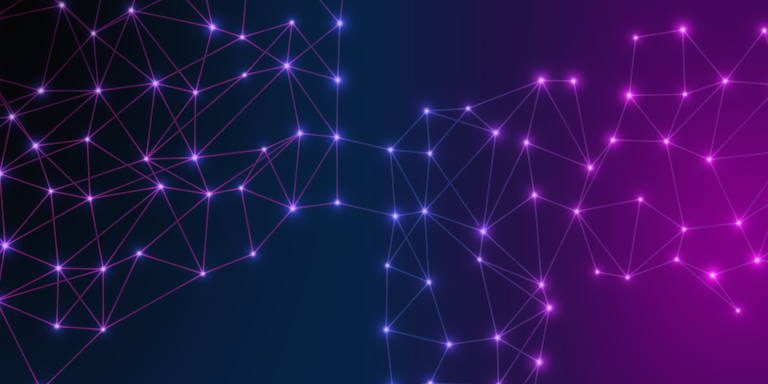
Give the GLSL for this background, as a Shadertoy shader.

```glsl
// Glowing network of linked nodes over a navy to magenta gradient.

const vec2 CELL = vec2(0.125, 0.15);
const vec2 GRID_ORIGIN = vec2(0.0775, 0.115);
const float BRIDGE_COLUMN = 6.0; // last column of the left cluster

float hash(vec2 c) {
    return fract(sin(dot(c, vec2(127.1, 311.7))) * 43758.55);
}

// One jittered node per grid cell, in units of canvas height;
// columns next to the bridge are steadier, those past it sit lower
vec2 nodeAt(vec2 c) {
    vec2 jitter = vec2(hash(c + 3.7), hash(c + 19.3)) - 0.5;
    float steady = exp(-pow(c.x - BRIDGE_COLUMN - 0.5, 2.0));
    vec2 node = GRID_ORIGIN + CELL * (c + 0.5 + jitter * mix(0.78, 0.1, steady));
    node.y -= 0.04 * step(BRIDGE_COLUMN + 0.5, c.x);
    return node;
}

// Two clusters, each bounded by curves, with a narrow gap between them
float inCluster(vec2 p) {
    float d = p.x - 1.0;
    float tail = 0.2 * exp(-pow((p.x - 0.1) / 0.07, 2.0));
    float leftSide = step(p.x, 0.94) * step(0.1 + 0.44 * p.x * p.x - tail, p.y);
    float upper = 0.62 + 0.9 * d - 0.6 * d * d;
    float lower = mix(-0.2, 0.17, smoothstep(1.42, 1.54, p.x));
    float rightSide = step(0.94, p.x) * step(p.y, upper) * step(lower, p.y);
    return max(leftSide, rightSide);
}

float segmentDistance(vec2 p, vec2 a, vec2 b) {
    vec2 ab = b - a;
    float t = clamp(dot(p - a, ab) / dot(ab, ab), 0.0, 1.0);
    return length(p - a - ab * t);
}

vec3 background(vec2 p) {
    float fromCorner = length((p - vec2(0.0, 1.0)) * vec2(1.0, 0.55));
    vec3 col = mix(vec3(0.02, 0.02, 0.025), vec3(0.03, 0.135, 0.27),
                   smoothstep(0.0, 1.0, fromCorner));
    col = mix(col, vec3(0.11, 0.08, 0.27), smoothstep(0.9, 1.3, p.x));
    col = mix(col, vec3(0.24, 0.03, 0.34), smoothstep(1.2, 1.75, p.x));
    vec2 q = (p - vec2(1.93, 0.38)) * vec2(3.1, 2.4);
    return mix(col, vec3(0.52, 0.0, 0.54), 0.92 * exp(-dot(q, q)));
}

void mainImage(out vec4 fragColor, in vec2 fragCoord) {
    vec2 p = fragCoord / iResolution.y;
    p.x *= 2.0 * iResolution.y / iResolution.x;
    float pixel = 1.0 / iResolution.y;

    // Cool tones at the centre, pink and magenta at the sides
    float centre = exp(-pow((p.x - 1.1) / 0.25, 2.0));
    float right = smoothstep(1.0, 1.55, p.x);
    vec3 linkColor = mix(vec3(0.68, 0.13, 0.55), vec3(0.6, 0.25, 0.7), right);
    linkColor = mix(linkColor, vec3(0.25, 0.36, 0.7), centre);
    vec3 haloColor = mix(vec3(0.3, 0.22, 0.9), vec3(0.85, 0.1, 0.8), right);
    float strength = mix(0.5, 1.0, smoothstep(0.1, 0.6, distance(p, vec2(0.0, 1.0))));

    vec2 offsets[5] = vec2[5](vec2(1, 0), vec2(0, 1), vec2(1, 1), vec2(1, -1), vec2(2, 1));
    vec2 home = floor((p - GRID_ORIGIN) / CELL);
    float links = 0.0, halo = 0.0, core = 0.0;

    for (int j = -1; j <= 1; j++)
    for (int i = -2; i <= 1; i++) {
        vec2 c = home + vec2(i, j);
        vec2 a = nodeAt(c);
        if (inCluster(a) < 0.5) continue;

        // Node: white core inside a tight and a wide halo
        float d = distance(p, a);
        float size = mix(0.6, 1.2, hash(c + 41.0));
        halo += size * (exp(-d * d / (0.0004 * size)) + 0.2 * exp(-d * d / 0.0016));
        core += exp(-d * d / (0.00005 * size));

        // Links to neighbours; the long chords stay in the left cluster
        bool atBridge = c.x == BRIDGE_COLUMN;
        for (int k = 0; k < 5; k++) {
            float chance = k < 2 ? 0.85 : 0.5;
            if (atBridge) chance = k < 2 ? 1.0 : 0.0;
            if (k == 4 && a.x > 0.55) continue;
            vec2 b = nodeAt(c + offsets[k]);
            if (inCluster(b) < 0.5 || hash(c * 1.7 + float(k) * 7.3) > chance) continue;
            float line = 1.0 - smoothstep(0.0006, 0.001 + 1.1 * pixel, segmentDistance(p, a, b));
            float nearEnd = exp(-min(d, distance(p, b)) / 0.05);
            links = max(links, line * mix(0.5, 1.0, nearEnd));
        }
    }

    // Layer the links, halos and cores over the gradient
    vec3 col = background(p);
    col = mix(col, linkColor, links * strength * mix(0.8, 0.55, max(centre, right)));
    col += haloColor * halo * 0.42 * strength;
    col = mix(col, vec3(0.93, 0.78, 1.0), min(core, 1.0) * mix(0.7, 0.92, strength));
    fragColor = vec4(min(col, 1.0), 1.0);
}
```
